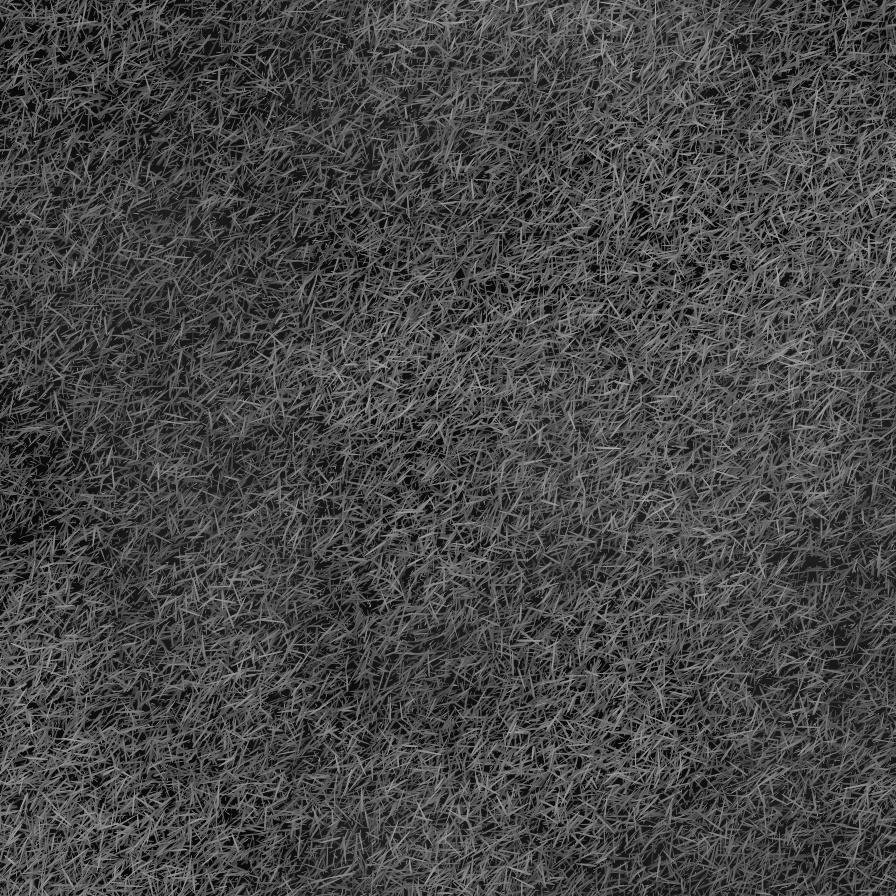
Give the GLSL for this texture, as a Shadertoy shader.

```glsl
#define BLADE_LAYERS 16
#define HAIR_LAYERS 4
#define BLADE_GRID 46.0
#define HAIR_GRID 90.0
#define BLADE_LENGTH 0.029
#define BLADE_WIDTH 0.0029
#define HAIR_LENGTH 0.008
#define HAIR_WIDTH 0.0011
#define LEAN 0.72
#define SPREAD 1.75
#define GROUND_DARK 0.035
#define GROUND_LIGHT 0.115

// Four random values per integer cell and layer
vec4 hash4(ivec2 cell, int layer) {
    uvec4 v = uvec4(cell.x + 512, cell.y + 512, layer, layer * 7 + 3);
    v = v * 1664525u + 1013904223u;
    v += v.yzxy * v.wxyz;
    v ^= v >> 16u;
    v += v.yzxy * v.wxyz;
    return vec4(v >> 8u) / 16777216.0;
}

float valueNoise(vec2 p, int seed) {
    ivec2 i = ivec2(floor(p));
    vec2 f = fract(p);
    f = f * f * (3.0 - 2.0 * f);
    float low = mix(hash4(i, seed).x, hash4(i + ivec2(1, 0), seed).x, f.x);
    float high = mix(hash4(i + ivec2(0, 1), seed).x, hash4(i + ivec2(1, 1), seed).x, f.x);
    return mix(low, high, f.y);
}

float patches(vec2 p, int seed) {
    float n = 0.55 * valueNoise(p * 4.0, seed)
            + 0.30 * valueNoise(p * 9.0 + 3.7, seed)
            + 0.15 * valueNoise(p * 19.0 + 8.1, seed);
    return smoothstep(0.25, 0.75, n);
}

// Pixel coverage of a tapered stroke; x runs along it from 0 to 1
float strokeCoverage(vec2 q, float len, float width, float px) {
    float t = clamp(q.x / len + 0.5, 0.0, 1.0);
    float halfWidth = 0.5 * width * sqrt(1.0 - t) * smoothstep(-0.15, 0.2, t);
    float across = min(q.y + 0.5 * px, halfWidth) - max(q.y - 0.5 * px, -halfWidth);
    float along = clamp((0.5 * len - abs(q.x)) / px + 0.5, 0.0, 1.0);
    return clamp(across / px, 0.0, 1.0) * along;
}

// Paints one layer of scattered strokes over the given grey
float paintLayer(float grey, vec2 p, float grid, int layer, vec2 size,
                 float density, float tone, float px) {
    ivec2 home = ivec2(floor(p * grid));
    for (int j = -1; j <= 1; j++) {
        for (int i = -1; i <= 1; i++) {
            ivec2 cell = home + ivec2(i, j);
            vec4 r = hash4(cell, layer);
            vec4 s = fract(r * 64.0);
            if (s.x > density) continue;

            vec2 offset = p - (vec2(cell) + r.xy) / grid;
            float angle = LEAN + SPREAD * (r.z + r.w - 1.0);
            angle += s.w < 0.5 ? 0.0 : 3.14159;
            vec2 dir = vec2(cos(angle), sin(angle));
            vec2 q = vec2(dot(offset, dir), dot(offset, vec2(-dir.y, dir.x)));

            float len = size.x * mix(0.5, 1.15, s.y);
            float width = size.y * mix(0.5, 1.1, s.z);
            float shade = tone * mix(0.75, 1.25, fract(s.y * 37.0));
            shade *= 1.0 + 0.3 * q.x / len;
            grey = mix(grey, shade, strokeCoverage(q, len, width, px));
        }
    }
    return grey;
}

void mainImage(out vec4 fragColor, in vec2 fragCoord) {
    float px = 1.0 / iResolution.y;
    vec2 p = fragCoord * px;

    // Uneven dark ground
    float growth = patches(p, 101);
    float grey = mix(GROUND_DARK, GROUND_LIGHT, patches(p + 5.3, 102));

    // Fine bright hairs close to the ground
    for (int k = 0; k < HAIR_LAYERS; k++) {
        grey = paintLayer(grey, p, HAIR_GRID, 40 + k,
                          vec2(HAIR_LENGTH, HAIR_WIDTH), 0.7, 0.55, px);
    }

    // Blades, dim below and light on top
    float density = mix(0.62, 1.0, growth);
    for (int k = 0; k < BLADE_LAYERS; k++) {
        float height = float(k) / float(BLADE_LAYERS - 1);
        float tone = mix(0.27, 0.48, height) * mix(0.9, 1.08, growth);
        grey = paintLayer(grey, p, BLADE_GRID, k,
                          vec2(BLADE_LENGTH, BLADE_WIDTH), density, tone, px);
    }

    fragColor = vec4(vec3(grey), 1.0);
}
```
